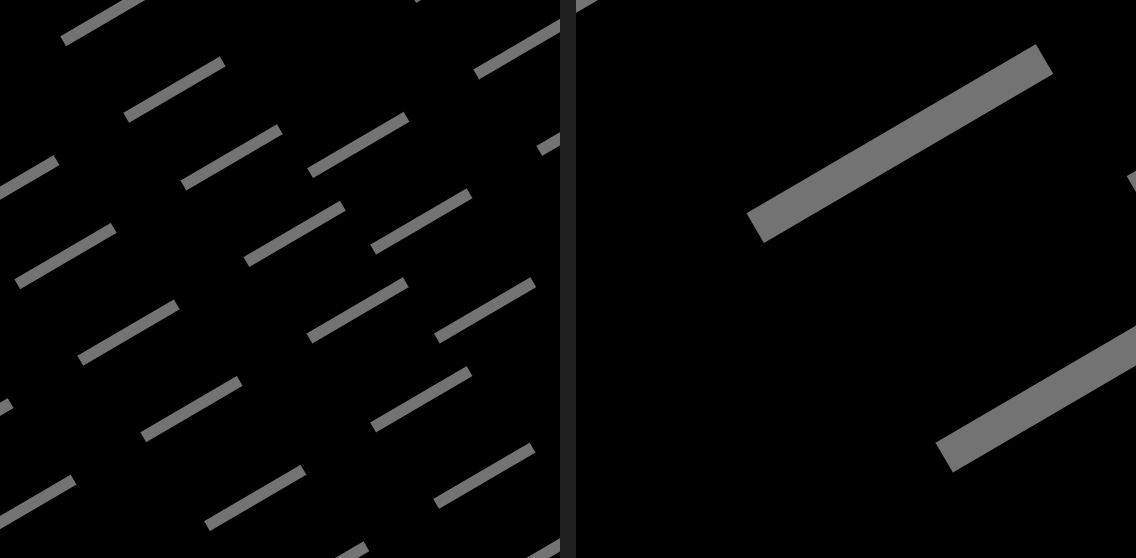
Left: the whole. Right: its middle third, enlarged.
Write a Shadertoy shader that draws this pattern.

```glsl
// Slanted grey bars in staggered diagonal chains on black
#define BAR_COLOR vec3(0.45)
#define BAR_HALF vec2(0.1001, 0.0103)
#define BAR_ANGLE 0.529
#define FIRST_BAR vec2(0.1997, 0.9765)
#define ROW_STEP vec2(0.1129, -0.1371)
#define COLUMN_STEP vec2(0.2977, 0.1769)
#define STAGGER vec2(0.1142, 0.1593)
#define UPPER_JOG vec2(-0.0104, 0.0157)
#define LOWER_JOG vec2(0.0013, -0.0222)

float boxDistance(vec2 p, vec2 halfSize) {
    vec2 d = abs(p) - halfSize;
    return length(max(d, 0.0)) + min(max(d.x, d.y), 0.0);
}

// Centre of a bar, with uneven row gaps and a stagger between column groups
vec2 barCenter(int column, int row) {
    vec2 center = FIRST_BAR + float(row) * ROW_STEP;
    if (row >= 2) center += UPPER_JOG;
    if (row >= 5) center += LOWER_JOG;
    if (column > 0) return center + STAGGER + float(column - 1) * COLUMN_STEP;
    return center + float(column) * COLUMN_STEP;
}

void mainImage(out vec4 fragColor, in vec2 fragCoord) {
    vec2 uv = fragCoord / iResolution.y;
    float c = cos(BAR_ANGLE), s = sin(BAR_ANGLE);
    mat2 toBar = mat2(c, -s, s, c);

    // Nearest bar over all chains
    float dist = 1.0;
    for (int column = -2; column <= 2; column++) {
        for (int row = 0; row < 8; row++) {
            // The first staggered chain holds only three bars
            if (column == 1 && (row < 3 || row > 5)) continue;
            vec2 local = toBar * (uv - barCenter(column, row));
            dist = min(dist, boxDistance(local, BAR_HALF));
        }
    }

    // Edge smoothing over one pixel
    float coverage = clamp(0.5 - dist * iResolution.y, 0.0, 1.0);
    fragColor = vec4(BAR_COLOR * coverage, 1.0);
}
```
